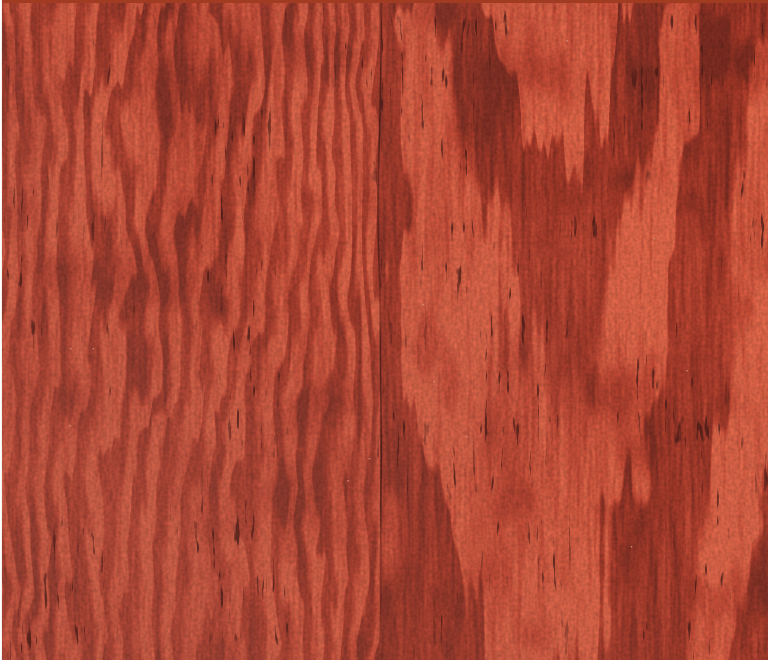
Reproduce this texture procedurally as a Shadertoy shader.

```glsl
// Red-stained pine: a board of wavy straight grain beside one with cathedral rings.
#define SEAM_X 0.576
#define STRIPE_DENSITY 28.0
#define STRIPE_LEAN 0.08
#define RING_SPACING 0.135
#define RING_TAPER 0.058
#define EDGE_JAG 0.19
#define BLOTCH 0.36
#define STREAK 0.33
#define SMUDGE 0.42
#define PORE_STRENGTH 0.72
#define SPECKLE 0.13
#define HAZE 0.42

const vec3 DEEP = vec3(0.46, 0.16, 0.12);
const vec3 DARK = vec3(0.605, 0.205, 0.145);
const vec3 MID = vec3(0.73, 0.275, 0.195);
const vec3 LIGHT = vec3(0.83, 0.375, 0.265);
const vec3 DULL = vec3(0.645, 0.31, 0.26);
const vec3 PORE = vec3(0.24, 0.09, 0.08);

// Integer hash, two values in 0..1
vec2 hash2(vec2 cell) {
    uvec2 q = uvec2(ivec2(cell)) * uvec2(1597334677u, 3812015801u);
    uint n = (q.x ^ q.y) * 1597334677u;
    n = (n ^ (n >> 15)) * 2246822519u;
    n ^= n >> 13;
    return vec2(n & 65535u, n >> 16) / 65535.0;
}

float corner(vec2 cell, vec2 offset) {
    float angle = 6.2832 * hash2(cell).x;
    return dot(vec2(cos(angle), sin(angle)), offset);
}

// Gradient noise, roughly -0.7..0.7
float noise(vec2 p) {
    vec2 i = floor(p), f = p - i;
    vec2 u = f * f * f * (f * (f * 6.0 - 15.0) + 10.0);
    vec2 e = vec2(0.0, 1.0);
    float low = mix(corner(i, f), corner(i + e.yx, f - e.yx), u.x);
    float high = mix(corner(i + e.xy, f - e.xy), corner(i + e.yy, f - e.yy), u.x);
    return low + (high - low) * u.y;
}

// Vertical offset that differs from fibre to fibre and tears edges
float tear(vec2 p) {
    return noise(p * vec2(42.0, 2.5) + 71.0) + 0.5 * noise(p * vec2(105.0, 5.0) + 23.0);
}

// Straight grain: ragged stripes with one crisp and one soft side
float stripeGrain(vec2 p) {
    p.y += 0.07 * tear(p);
    float bulge = sin(3.1416 * p.x / SEAM_X);
    float x = p.x - STRIPE_LEAN * p.y * bulge * bulge;
    float phase = STRIPE_DENSITY * x + 0.7 * sin(11.0 * x);
    phase += 1.5 * noise(p * vec2(5.0, 1.7));
    phase += 0.75 * noise(p * vec2(12.0, 5.5) + 31.0);
    phase += 0.45 * noise(p * vec2(24.0, 13.0) + 7.0);
    float t = fract(phase);
    float contrast = 0.9 + 0.7 * noise(p * vec2(12.0, 4.0) + 53.0);
    float light = smoothstep(0.25, 0.58, t) * (1.0 - smoothstep(0.88, 1.0, t));
    return mix(0.42, light, clamp(contrast, 0.4, 1.0));
}

// Cathedral grain: nested parabolas pointing down, with torn tips
float cathedralGrain(vec2 p) {
    float side = p.x - (0.80 + 0.056 * p.y);
    side += 0.07 * noise(p * vec2(2.5, 2.2) + 12.0);
    side += 0.03 * noise(p * vec2(7.0, 6.0) + 40.0);
    side += 0.012 * noise(p * vec2(28.0, 16.0) + 3.0);
    float depth = 1.0 - p.y + EDGE_JAG * tear(p);
    float ring = sqrt(max(side * side + RING_TAPER * depth, 0.0)) / RING_SPACING + 0.1;
    ring += 0.3 * noise(p * vec2(8.0, 3.0) + 14.0) * smoothstep(1.0, 1.4, ring);
    float t = fract(ring);
    float soft = 0.04 + 0.16 * smoothstep(-0.1, 0.4, noise(p * 3.0 + 90.0));
    float rise = max(smoothstep(0.5 - soft, 0.5 + soft, t), 1.0 - step(1.0, ring));
    return rise * (1.0 - smoothstep(0.95, 1.0, t));
}

// Colour ramp from late wood to early wood
vec3 stain(float tone) {
    vec3 c = mix(DEEP, DARK, clamp(tone / 0.3, 0.0, 1.0));
    c = mix(c, MID, clamp((tone - 0.3) / 0.35, 0.0, 1.0));
    return mix(c, LIGHT, clamp((tone - 0.65) / 0.35, 0.0, 1.0));
}

void mainImage(out vec4 fragColor, in vec2 fragCoord) {
    vec2 p = fragCoord / iResolution.y;
    float pixel = 1.0 / iResolution.y;
    float rightBoard = smoothstep(-0.002, 0.002, p.x - SEAM_X);
    float light = mix(stripeGrain(p), cathedralGrain(p), rightBoard);

    // Blotches, smudges and fine fibres
    float fibre = noise(p * vec2(85.0, 4.0) + 5.0);
    float fineFibre = noise(p * vec2(190.0, 12.0) + 29.0);
    float smudge = noise(p * vec2(10.0, 6.0) + 17.0) + 0.5 * noise(p * vec2(30.0, 14.0) + 37.0);
    smudge = smoothstep(0.12, 0.6, smudge + 0.5 * fibre + 0.3 * fineFibre);
    float tone = mix(0.25, 0.93, light);
    tone += BLOTCH * noise(p * vec2(5.0, 2.6) + 61.0);
    tone += STREAK * (fibre + fineFibre);
    tone -= SMUDGE * smudge;
    vec3 col = stain(tone);

    // Dull sheen, strongest at the lower left
    float sheen = 0.95 - 0.7 * p.x - 0.45 * p.y + 0.5 * noise(p * 2.3 + 44.0);
    col = mix(col, DULL, HAZE * clamp(sheen + 0.2, 0.0, 1.0));
    float speckle = noise(p * 205.0) + 0.8 * noise(p * vec2(215.0, 80.0) + 8.0);
    col *= 1.0 + SPECKLE * speckle;

    // Thin broken pores in clusters, and a faint seam
    float cluster = noise(p * vec2(7.0, 4.0) + 81.0) + 0.5 * noise(p * vec2(22.0, 9.0) + 6.0);
    cluster = smoothstep(-0.1, 0.3, cluster + 0.1 * rightBoard - 0.05);
    float pores = noise(p * vec2(165.0, 13.0) + 19.0) + 0.35 * noise(p * vec2(210.0, 50.0) + 77.0);
    pores = smoothstep(0.33, 0.55, pores) * cluster;
    float seamGap = abs(p.x - SEAM_X - 0.008 * noise(vec2(p.y * 4.0, 2.5)));
    float seam = 1.0 - smoothstep(0.0, 1.6 * pixel, seamGap);
    seam *= clamp(0.25 + 1.6 * noise(vec2(p.y * 7.0, 9.5)), 0.0, 0.8);
    col = mix(col, PORE, max(PORE_STRENGTH * pores, seam));

    // Sparse pale dust
    vec2 grid = p * 60.0, dust = hash2(floor(grid) + 300.0);
    float speck = length(fract(grid) - 0.3 - 0.4 * dust.yx) / 60.0;
    float dustMask = step(dust.x, 0.005) * (1.0 - smoothstep(0.0003, 0.0003 + 1.2 * pixel, speck));
    col = mix(col, vec3(0.85, 0.58, 0.50), 0.8 * dustMask);

    // Thin border: brown along the top, white on the left
    col = mix(col, vec3(0.63, 0.23, 0.13), smoothstep(0.9945, 0.9945 + pixel, p.y));
    col = mix(vec3(1.0), col, smoothstep(0.002, 0.002 + pixel, p.x));
    fragColor = vec4(clamp(col, 0.0, 1.0), 1.0);
}
```
